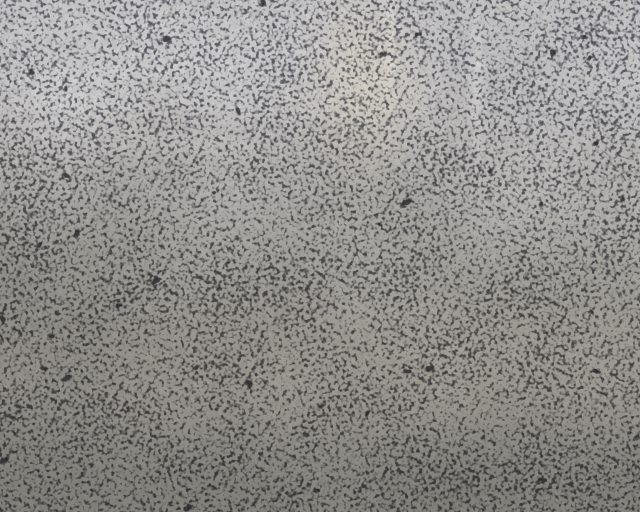
This texture is drawn by a Shadertoy shader. Its source:

```glsl
// Polished pale grey granite with fine dark flecks under soft glare from above.

vec2 hash2(vec2 p) {
    vec3 q = fract(p.xyx * vec3(0.1031, 0.1030, 0.0973));
    q += dot(q, q.yzx + 33.33);
    return fract((q.xx + q.yz) * q.zy);
}

float cornerSlope(vec2 cell, vec2 offset) {
    float angle = 6.2832 * hash2(cell + 57.0).x;
    return dot(vec2(cos(angle), sin(angle)), offset);
}

float gradientNoise(vec2 p) {
    vec2 i = floor(p), f = fract(p);
    vec2 u = f * f * f * (f * (f * 6.0 - 15.0) + 10.0);
    vec2 e = vec2(1.0, 0.0);
    return mix(mix(cornerSlope(i, f), cornerSlope(i + e, f - e), u.x),
               mix(cornerSlope(i + e.yx, f - e.yx), cornerSlope(i + e.xx, f - e.xx), u.x), u.y);
}

vec2 rotate(vec2 p, float a) {
    return mat2(cos(a), sin(a), -sin(a), cos(a)) * p;
}

// Sparse larger black crystals, one candidate per cell
float crystals(vec2 p) {
    vec2 q = p * 10.0;
    float wobble = 0.035 * gradientNoise(p * 140.0);
    float cover = 0.0;
    for (int y = -1; y <= 1; y++)
    for (int x = -1; x <= 1; x++) {
        vec2 cell = floor(q) + vec2(x, y);
        vec2 seed = hash2(cell + 311.0);
        vec2 d = rotate(q - cell - hash2(cell + 91.0), 6.2832 * seed.y);
        float radius = mix(0.03, 0.07, seed.y);
        float dist = length(d * vec2(0.7, 1.2)) - radius + wobble;
        cover = max(cover, step(0.68, seed.x) * smoothstep(0.025, -0.025, dist));
    }
    return cover;
}

// Soft bump centred on c with half-widths s
float glow(vec2 p, vec2 c, vec2 s) {
    vec2 d = (p - c) / s;
    return exp(-dot(d, d));
}

void mainImage(out vec4 fragColor, in vec2 fragCoord) {
    vec2 uv = fragCoord / iResolution.xy;
    vec2 p = fragCoord / iResolution.y;

    // Broad lighting, brighter and cooler towards the top
    float cloud = gradientNoise(p * 4.0 + 7.0);
    float glare = smoothstep(0.3, 0.95, uv.y + 0.08 * cloud + 0.06 * (uv.x - 0.5));
    float light = mix(0.6, 0.76, glare) + 0.03 * cloud;
    light -= 0.09 * (1.0 - smoothstep(0.0, 0.3, uv.y));
    light -= 0.06 * glow(uv, vec2(0.0, 0.42), vec2(0.28, 0.25));

    // Reflected streaks: level bands on the left, two upright lines on the right
    float bands = gradientNoise(vec2(p.x * 2.0, p.y * 22.0));
    light += (0.035 + 0.07 * bands) * glow(uv, vec2(0.2, 0.8), vec2(0.25, 0.17));
    float ragged = 0.7 + 0.8 * gradientNoise(p * vec2(25.0, 45.0));
    light += 0.09 * ragged * glow(uv, vec2(0.61, 0.95), vec2(0.008, 0.1));
    light += 0.09 * ragged * glow(uv, vec2(0.745, 0.83), vec2(0.013, 0.12));
    float warmth = glow(uv, vec2(0.57, 0.84), vec2(0.08, 0.15));
    light += 0.04 * warmth;

    // Fine flecks, gathered into loose clumps
    float clump = gradientNoise(p * 8.0 + 3.0) + 0.8 * gradientNoise(rotate(p, 0.9) * 26.0);
    float grain = gradientNoise(rotate(p, 0.5) * 118.0)
                + 0.6 * gradientNoise(rotate(p, 1.2) * 187.0 + 20.0);
    float fleck = smoothstep(-0.15, 0.62, grain + 0.2 * clump);
    float mottle = gradientNoise(rotate(p, 2.1) * 75.0);

    // Cool shine above, warm stone below, bluish dark minerals in the glare
    vec3 tint = mix(vec3(1.01, 0.995, 0.95), vec3(1.0, 0.995, 1.0), glare);
    tint *= mix(vec3(1.0), vec3(1.02, 1.0, 0.95), warmth);
    vec3 stone = tint * light * (1.0 + 0.06 * mottle);
    vec3 mineral = mix(vec3(0.43, 0.43, 0.44), vec3(0.45, 0.46, 0.5), glare);
    vec3 color = stone * mix(vec3(1.0), mineral, fleck);
    color = mix(color, vec3(0.14, 0.14, 0.15), 0.8 * crystals(p));

    fragColor = vec4(clamp(color, 0.0, 1.0), 1.0);
}
```
